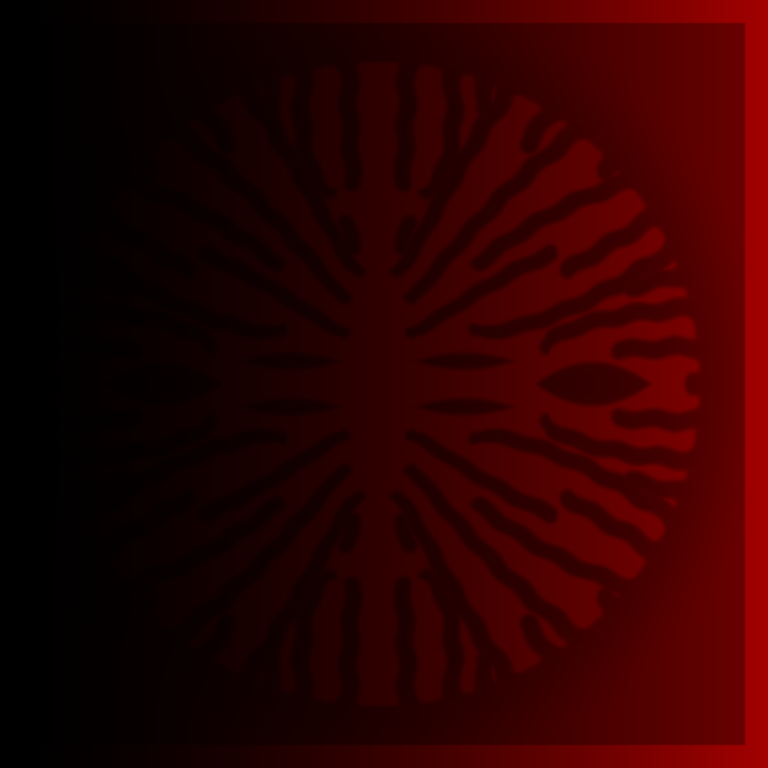
Reproduce this background procedurally as a Shadertoy shader.

```glsl
// Draws a mirrored, branching coral disc in dark red inside a thin glowing frame.
#define CENTER vec2(0.492, 0.5)
#define RIM 0.419
#define FRAME_WIDTH 0.03
#define RAMP_POWER 1.6
#define FIELD_RED 0.43
#define CORAL_RED 0.56
#define FRAME_RED 0.64
#define GAP_SHADE 0.70
#define SOFTNESS 0.012
#define GAP_COUNT 13

const float PI = 3.14159;

// Per gap, from the horizontal axis up: inner radius, inner angle, sideways bend
const float START[GAP_COUNT] = float[](0.76, 0.54, 0.84, 0.35, 0.69, 0.49, 0.97,
                                       0.29, 0.88, 0.36, 0.92, 0.62, 0.63);
const float ANGLE[GAP_COUNT] = float[](8.0, 12.6, 21.0, 29.0, 31.0, 50.0, 43.0,
                                       69.0, 58.0, 80.0, 69.0, 76.0, 83.0);
const float BEND[GAP_COUNT] = float[](0.0, -3.5, 0.0, 6.5, 0.0, 0.0, 0.0,
                                      4.0, 0.0, 4.0, 0.0, 4.0, 0.0);

// Distance to a bent radial groove; polar = (radius, degrees)
float groove(vec2 polar, vec2 inner, vec2 outer, float bend) {
    float along = clamp((polar.x - inner.x) / (outer.x - inner.x), 0.0, 1.0);
    float path = mix(inner.y, outer.y, along) - bend * sin(PI * sqrt(along));
    path += 0.4 * sin(polar.x * 47.0 + inner.y);
    float across = polar.x * radians(polar.y - path);
    float beyond = polar.x - clamp(polar.x, inner.x, outer.x);
    return length(vec2(across, beyond)) - mix(0.019, 0.031, polar.x);
}

// Approximate distance to a horizontal lens with pointed ends
float lens(vec2 p, vec2 halfSize) {
    float along = p.x / halfSize.x;
    return abs(p.y) - halfSize.y * (1.0 - along * along);
}

// Signed distance to the coral, negative inside; q lies in the first quadrant
float coral(vec2 q) {
    vec2 polar = vec2(length(q), degrees(atan(q.y, max(q.x, 1e-5))));
    float gaps = 1.0;
    for (int i = 0; i < GAP_COUNT; i++) {
        float k = float(i);
        float tip = 6.0 + 6.6 * k - 2.4 * pow(sin(PI * k / 12.0), 4.0);
        gaps = min(gaps, groove(polar, vec2(START[i], ANGLE[i]), vec2(1.1, tip), BEND[i]));
    }

    // Enclosed grooves, then the openings along the horizontal axis
    gaps = min(gaps, groove(polar, vec2(0.195, 57.0), vec2(0.67, 37.0), 6.0));
    gaps = min(gaps, groove(polar, vec2(0.43, 80.0), vec2(0.51, 79.0), 0.0));
    gaps = min(gaps, groove(polar, vec2(0.985, 0.0), vec2(1.1, 0.0), 0.0));
    gaps = min(gaps, lens(q - vec2(0.67, 0.0), vec2(0.178, 0.068)));
    gaps = min(gaps, lens(q - vec2(0.27, 0.071), vec2(0.15, 0.026)));

    // Rounded intersection of the disc and the space between gaps
    vec2 edges = vec2(polar.x - 1.0, -gaps) + 0.02;
    return length(max(edges, 0.0)) + min(max(edges.x, edges.y), 0.0) - 0.02;
}

void mainImage(out vec4 fragColor, in vec2 fragCoord) {
    vec2 uv = fragCoord / iResolution.xy;
    float pixel = 1.0 / min(iResolution.x, iResolution.y);
    vec2 q = abs(uv - CENTER) / RIM;

    // Field, shaded around the coral
    float tone = FIELD_RED * mix(GAP_SHADE, 1.0, smoothstep(0.85, 1.25, length(q)));

    // Coral body with a faint glow at its edge
    float d = coral(q);
    float soft = max(SOFTNESS, pixel / RIM);
    tone += 0.035 * exp(-max(d, 0.0) * 45.0);
    tone = mix(tone, CORAL_RED, 1.0 - smoothstep(-soft, soft, d));

    // Frame
    vec2 fromMiddle = abs(uv - 0.5);
    float border = max(fromMiddle.x, fromMiddle.y) - (0.5 - FRAME_WIDTH);
    tone = mix(tone, FRAME_RED, smoothstep(-pixel, pixel, border));

    // Horizontal light ramp
    fragColor = vec4(tone * pow(uv.x, RAMP_POWER), 0.0, 0.0, 1.0);
}
```
